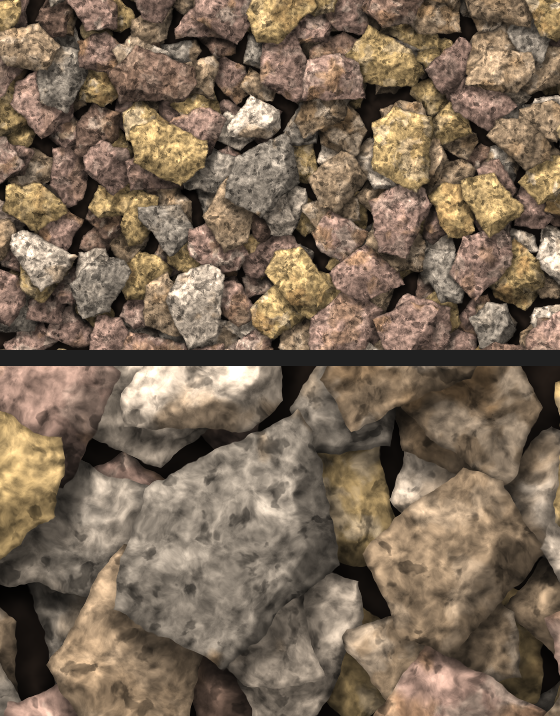
Top, the full canvas; bottom, a detail of the centre.
This texture is drawn by a WebGL 1 fragment shader. Its source:

```glsl
precision highp float;
// A heap of angular crushed stones in ochre, mauve, grey and cream.
uniform vec2 u_resolution;

const float STONE_SIZE = 0.116;     // cell of the lowest layer, in canvas heights
const float LAYER_GROWTH = 0.20;    // each higher layer holds larger stones
const float SHADOW_REACH = 0.022;
const float SHADOW_DEPTH = 0.50;
const float EDGE_ROUGHNESS = 0.018;
const float FACET_SHARPNESS = 32.0;
const float GRAIN = 0.95;
const float RELIEF = 0.95;
const float AMBIENT = 0.53;
const float DIRECT = 0.61;
const vec2 SHADOW_SHIFT = vec2(0.005, -0.010);
const vec3 LIGHT = vec3(-0.32, 0.56, 0.76);
const vec3 GAP = vec3(0.14, 0.11, 0.09);
const vec3 MAUVE = vec3(0.64, 0.52, 0.46);
const vec3 BROWN = vec3(0.65, 0.55, 0.44);
const vec3 OCHRE = vec3(0.76, 0.64, 0.44);
const vec3 GREY = vec3(0.62, 0.57, 0.51);
const vec3 CREAM = vec3(0.86, 0.78, 0.69);
const vec3 UMBER = vec3(0.51, 0.41, 0.35);
const vec3 RUST = vec3(0.66, 0.49, 0.31);

float hash(vec2 p) {
  vec3 q = fract(p.xyx * 0.1031);
  q += dot(q, q.yzx + 33.33);
  return fract((q.x + q.y) * q.z);
}

vec2 hash2(vec2 p) {
  return vec2(hash(p), hash(p + 41.7));
}

float noise(vec2 p) {
  vec2 i = floor(p), f = fract(p);
  f = f * f * (3.0 - 2.0 * f);
  float low = mix(hash(i), hash(i + vec2(1.0, 0.0)), f.x);
  float high = mix(hash(i + vec2(0.0, 1.0)), hash(i + 1.0), f.x);
  return mix(low, high, f.y);
}

float fbm(vec2 p) {
  float sum = 0.0, gain = 0.53;
  for (int i = 0; i < 4; i++) {
    sum += gain * noise(p);
    p = mat2(1.6, 1.2, -1.2, 1.6) * p + 7.3;
    gain *= 0.5;
  }
  return sum;
}

vec3 stoneColour(float pick) {
  if (pick < 0.27) return MAUVE;
  if (pick < 0.50) return BROWN;
  if (pick < 0.72) return OCHRE;
  if (pick < 0.83) return GREY;
  if (pick < 0.92) return CREAM;
  return UMBER;
}

// Mottling, pale crust, rust stains, dark pits and fine grain
vec3 stoneSurface(vec2 q, vec2 id) {
  float kind = hash(id + 3.1);
  float mottle = fbm(q * 22.0);
  float grain = fbm(q * 115.0);
  vec3 tone = stoneColour(kind) * mix(0.90, 1.10, hash(id + 5.7));
  tone *= 0.78 + 0.44 * mottle;
  float crust = smoothstep(0.52, 0.66, fbm(q * 32.0 + 9.0)) * hash(id + 8.3);
  tone = mix(tone, CREAM, 0.6 * crust);
  float stain = smoothstep(0.54, 0.70, fbm(q * 16.0 + 31.0)) * hash(id + 11.9);
  tone = mix(tone, RUST, 0.5 * stain);
  float pits = smoothstep(0.62, 0.74, fbm(q * 58.0 + 63.0));
  float relief = fbm(q * 44.0) - fbm(q * 44.0 + vec2(-0.18, 0.32));
  return tone * (1.0 + GRAIN * (grain - 0.5) + RELIEF * relief) * (1.0 - 0.35 * pits);
}

// Adds one flat face at height z to the blended normal
void addFace(inout vec3 normal, float z, vec2 slope) {
  normal += normalize(vec3(slope, 1.0)) * exp(-FACET_SHARPNESS * max(z, -0.3));
}

// Paints a faceted convex stone and its soft shadow; p is relative to its centre
void paintStone(inout vec3 colour, vec2 p, vec2 id, float cell, float lift) {
  float radius = cell * mix(0.40, 0.55, hash(id + 1.3));
  float axis = 6.2832 * hash(id + 2.9);
  float inside = 1.0, shade = 1.0;
  vec3 normal = vec3(0.0);
  for (int i = 0; i < 6; i++) {
    vec2 side = hash2(id + 13.7 + 17.31 * float(i));
    float angle = axis + 1.0472 * (float(i) + 0.65 * side.x);
    vec2 n = vec2(cos(angle), sin(angle));
    float along = cos(angle - axis);
    float reach = radius * mix(0.78, 1.07, side.y) * mix(0.80, 1.30, along * along);
    float d = reach - dot(p, n);
    float steep = mix(0.55, 2.3, fract(side.x * 7.0 + side.y * 5.0));
    inside = min(inside, d);
    shade = min(shade, d + dot(SHADOW_SHIFT, n));
    addFace(normal, d / radius * steep, n * steep);
  }
  colour *= 1.0 - SHADOW_DEPTH * smoothstep(-SHADOW_REACH, 0.004, shade);
  float pixel = 0.7 / u_resolution.y;
  float cover = smoothstep(-pixel, pixel, inside);
  if (cover <= 0.0) return;
  for (int i = 0; i < 2; i++) {
    vec2 tilt = (hash2(id + 23.1 + 9.7 * float(i)) - 0.5) * 0.95;
    addFace(normal, 0.48 + dot(p, tilt) / radius, -tilt);
  }
  float lit = max(dot(normalize(normal), normalize(LIGHT)), 0.0);
  float rim = mix(0.74, 1.0, smoothstep(0.0, 0.006, inside));
  vec3 tone = stoneSurface(p + 5.0 * hash2(id + 6.1), id);
  colour = mix(colour, tone * (AMBIENT + DIRECT * lit) * rim * lift, cover);
}

void main() {
  vec2 p = gl_FragCoord.xy / u_resolution.y;
  p += EDGE_ROUGHNESS * (vec2(fbm(p * 30.0), fbm(p * 30.0 + 50.0)) - 0.5);
  vec3 colour = GAP * (0.7 + 0.6 * fbm(p * 40.0));
  // Layers from the bottom of the heap to the top
  for (int layer = 0; layer < 4; layer++) {
    float level = float(layer);
    float cell = STONE_SIZE * (1.0 + LAYER_GROWTH * level);
    vec2 grid = p / cell + level * vec2(3.37, 5.71);
    for (int y = -1; y <= 1; y++) {
      for (int x = -1; x <= 1; x++) {
        vec2 home = floor(grid) + vec2(float(x), float(y));
        vec2 id = home + 37.0 * level + 100.0;
        if (hash(id + 0.7) > 1.0 - 0.15 * level) continue;
        vec2 centre = home + 0.5 + 0.7 * (hash2(id + 4.4) - 0.5);
        paintStone(colour, (grid - centre) * cell, id, cell, 0.95 + 0.03 * level);
      }
    }
  }
  gl_FragColor = vec4(clamp(colour, 0.0, 1.0), 1.0);
}
```
